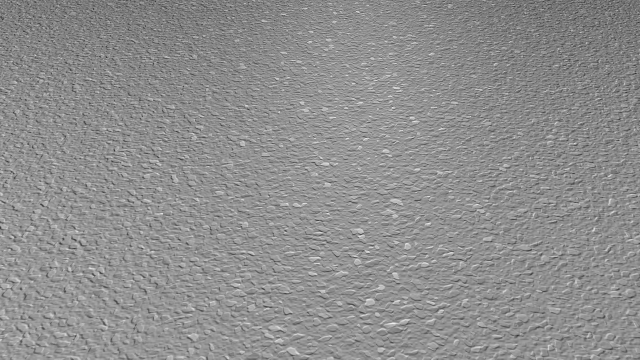
Write a Shadertoy shader that draws this texture.

```glsl
const float HORIZON = 1.9;        // height of the vanishing line
const float DEPTH_STRETCH = 2.8;  // ground length along the view
const float CELL = 0.0158;        // spacing of stones on the ground
const float LIGHT_X = 0.57;       // glow column, share of the width
const float BASE_TONE = 0.597;
const float RELIEF = 0.51;        // strength of slope shading
const float FAR_BOOST = 0.35;     // extra relief toward the horizon
const float SLOPE_STEP = 0.1;
const float GLINT = 0.15;
const float WARP = 0.36;          // raggedness of stone outlines
const float TILT = 0.28;          // lean of stone faces
const int SAMPLES = 2;            // per axis

float hash(vec2 p) {
    return fract(sin(dot(p, vec2(127.1, 311.7))) * 43758.5453);
}

float noise(vec2 p) {
    vec2 i = floor(p), f = fract(p);
    f = f * f * (3.0 - 2.0 * f);
    return mix(mix(hash(i), hash(i + vec2(1, 0)), f.x),
               mix(hash(i + vec2(0, 1)), hash(i + vec2(1, 1)), f.x), f.y);
}

// Screen point to stone cells on a receding plane
vec2 toGround(vec2 uv, float aspect) {
    float depth = 1.0 / (HORIZON - uv.y);
    return vec2((uv.x - LIGHT_X * aspect) * depth, depth * DEPTH_STRETCH) / CELL;
}

// x: surface height, y: random value of the top stone, z: its flat cover
vec3 stones(vec2 p) {
    vec2 warped = p + WARP * (vec2(noise(p * 2.3), noise(p * 2.3 + 37.0)) - 0.5);
    vec2 home = floor(warped);
    vec3 top = vec3(0.0, 0.5, 0.0);
    for (int y = -1; y <= 1; y++) {
        for (int x = -1; x <= 1; x++) {
            vec2 id = home + vec2(x, y);
            vec2 center = id + 0.1 + 0.8 * vec2(hash(id), hash(id + 19.3));
            float size = mix(0.24, 0.8, pow(hash(id + 7.7), 1.7));
            float angle = 6.2832 * hash(id + 51.9);
            float c = cos(angle), s = sin(angle);
            vec2 offset = mat2(c, s, -s, c) * (warped - center);
            offset.y /= mix(0.45, 0.95, hash(id + 83.1));

            // Chipped outline: an oval cut by slanted sides
            vec2 q = abs(offset);
            float cut = max(q.x * 0.8 + offset.y * 0.7, q.y * 1.1 - offset.x * 0.3);
            float edge = max(length(offset), cut * 1.08) / size;
            float cover = smoothstep(1.05, 0.66, edge);
            float lean = TILT * dot(offset, vec2(c, -s));
            float height = (0.22 + 0.36 * size + lean) * cover;
            if (height > top.x) {
                top = vec3(height, hash(id + 5.1), smoothstep(1.0, 0.78, edge));
            }
        }
    }
    float rough = mix(1.0, 0.5, top.z);
    top.x += rough * (0.3 * noise(p * 2.3) + 0.24 * noise(p * 4.3 + 11.0));
    return top;
}

// Broad light across the floor
float glowColumn(vec2 st) {
    float across = (st.x - LIGHT_X) / 0.17;
    return exp(-across * across) * smoothstep(0.1, 1.0, st.y);
}

float floorTone(vec2 st) {
    return BASE_TONE - 0.035 * st.x - 0.11 * st.y * st.y * st.y
         + 0.08 * glowColumn(st);
}

float shade(vec2 uv, float aspect) {
    vec2 st = vec2(uv.x / aspect, uv.y);
    vec2 p = toGround(uv, aspect);
    vec2 toLight = normalize(vec2(LIGHT_X * aspect - uv.x, 1.2));
    vec3 far = stones(p + toLight * SLOPE_STEP);
    vec3 near = stones(p - toLight * SLOPE_STEP);

    // Near rims fall dark, far rims catch light
    float slope = far.x - near.x;
    float relief = -RELIEF * slope * (slope > 0.0 ? 1.12 : 0.85);
    relief *= 1.0 + FAR_BOOST * st.y;

    // Flat faces vary, and a few shine near the glow
    float face = 0.085 * (near.y - 0.45) * near.z;
    float across = (st.x - LIGHT_X) / 0.25;
    float shine = 0.12 + exp(-across * across) * (0.4 + 0.6 * st.y);
    float glint = GLINT * smoothstep(0.78, 1.0, near.y) * near.z * shine;

    return floorTone(st) + relief + face + glint;
}

void mainImage(out vec4 fragColor, in vec2 fragCoord) {
    float aspect = iResolution.x / iResolution.y;
    float total = 0.0;
    for (int j = 0; j < SAMPLES; j++) {
        for (int i = 0; i < SAMPLES; i++) {
            vec2 jitter = (vec2(i, j) + 0.5) / float(SAMPLES) - 0.5;
            total += shade((fragCoord + jitter) / iResolution.y, aspect);
        }
    }
    float tone = total / float(SAMPLES * SAMPLES);
    fragColor = vec4(vec3(clamp(tone, 0.0, 1.0)), 1.0);
}
```
